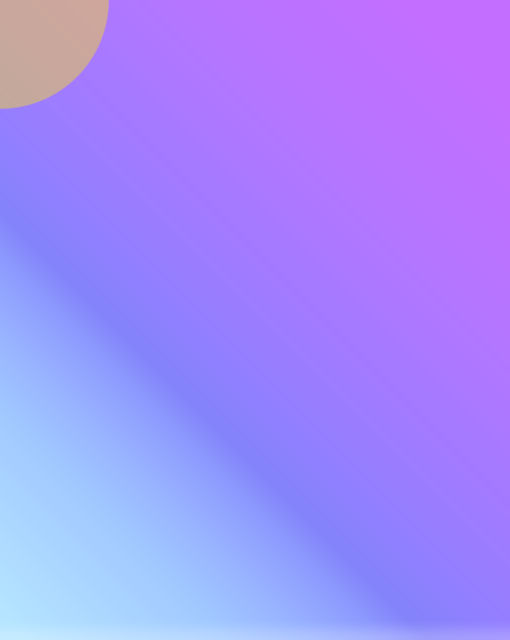
This background is drawn by a Shadertoy shader. Its source:

```glsl
const vec3 ICE      = vec3(0.71, 0.90, 1.00);
const vec3 SKY      = vec3(0.635, 0.79, 1.00);
const vec3 AZURE    = vec3(0.595, 0.70, 1.00);
const vec3 HAZE     = vec3(0.55, 0.60, 0.995);
const vec3 INDIGO   = vec3(0.515, 0.515, 0.98);
const vec3 VIOLET   = vec3(0.565, 0.50, 1.00);
const vec3 LAVENDER = vec3(0.62, 0.485, 1.00);
const vec3 ORCHID   = vec3(0.71, 0.46, 1.00);
const vec3 MAGENTA  = vec3(0.77, 0.43, 1.00);
const vec3 GOLD     = vec3(0.94, 0.83, 0.22);

const float DISC_RADIUS   = 0.170;  // in canvas heights
const float DISC_OPACITY  = 0.50;
const float SEAM_POSITION = 0.511;  // along the diagonal, 0 to 1
const float SEAM_WIDTH    = 0.0015;
const float SEAM_STRENGTH = 0.010;
const float GLOW_HEIGHT   = 0.034;
const float GLOW_STRENGTH = 0.22;

// Mixes towards the next stop between two positions
vec3 blendStop(vec3 color, vec3 next, float from, float to, float t) {
    return mix(color, next, clamp((t - from) / (to - from), 0.0, 1.0));
}

vec3 diagonalGradient(float t) {
    vec3 color = blendStop(ICE, SKY, 0.02, 0.195, t);
    color = blendStop(color, AZURE, 0.195, 0.27, t);
    color = blendStop(color, HAZE, 0.27, 0.335, t);
    color = blendStop(color, INDIGO, 0.335, 0.372, t);
    color = blendStop(color, VIOLET, 0.372, 0.435, t);
    color = blendStop(color, LAVENDER, 0.435, 0.52, t);
    color = blendStop(color, ORCHID, 0.52, 0.71, t);
    return blendStop(color, MAGENTA, 0.71, 0.93, t);
}

void mainImage(out vec4 fragColor, in vec2 fragCoord) {
    vec2 p = fragCoord / iResolution.y;
    float aspect = iResolution.x / iResolution.y;
    float pixel = 1.0 / iResolution.y;

    // Diagonal sweep from the lower left to the upper right
    float t = (p.x + p.y) / (aspect + 1.0);
    vec3 color = diagonalGradient(t);

    // Faint bright seam
    float seam = (t - SEAM_POSITION) / SEAM_WIDTH;
    color += SEAM_STRENGTH * exp(-seam * seam);

    // Translucent disc in the upper left corner
    float disc = length(p - vec2(0.0, 1.0)) - DISC_RADIUS;
    float discMask = 1.0 - smoothstep(-pixel, pixel, disc);
    color = mix(color, GOLD, DISC_OPACITY * discMask);

    // Pale glow along the bottom edge
    float glow = 1.0 - smoothstep(0.0, GLOW_HEIGHT, p.y);
    color = mix(color, vec3(1.0), GLOW_STRENGTH * glow);

    fragColor = vec4(color, 1.0);
}
```
